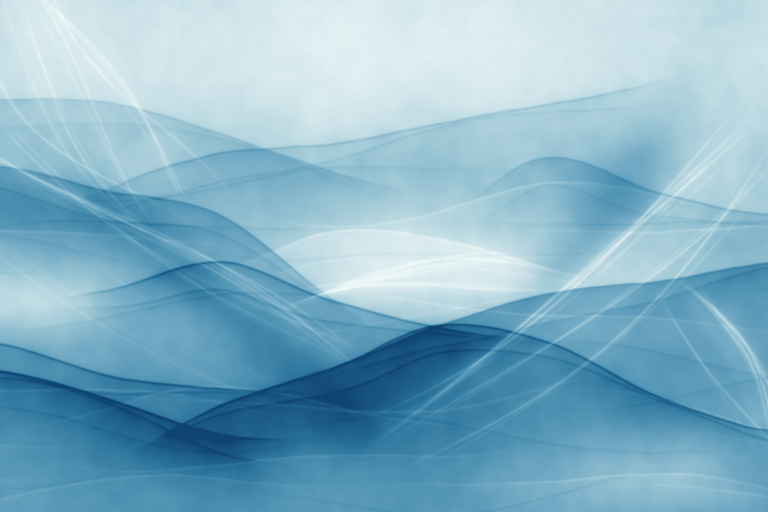
Give the GLSL for this background, as a Shadertoy shader.

```glsl
// Layered translucent blue veils, drifting like misty hills under a pale sky.
// One tone value is built from smooth ridges, soft glows, strand bundles,
// silk folds and gradient noise, then coloured through a blue ramp.

// Space: x runs 0..1.5 to the right, y runs 0..1 downward
const float WIDTH = 1.5;
const float LINE = .000007; // squared width of fine lines

float hash(float n) { return fract(sin(n * 12.99) * 4375.85); }

vec2 grad(vec2 cell) {
  float angle = 6.28 * hash(dot(cell, vec2(1.37, 7.91)));
  return vec2(cos(angle), sin(angle));
}

float gradientNoise(vec2 p) {
  vec2 i = floor(p), f = fract(p), e = vec2(1, 0), u = f * f * (3. - 2. * f);
  float top = mix(dot(grad(i), f), dot(grad(i + e), f - e), u.x);
  float low = mix(dot(grad(i + e.yx), f - e.yx), dot(grad(i + 1.), f - 1.), u.x);
  return mix(top, low, u.y);
}

float fbm(vec2 p) {
  float sum = 0., amp = 1.;
  for (int i = 0; i < 4; i++) {
    sum += amp * gradientNoise(p);
    p = 2. * p.yx + 3.7;
    amp *= .5;
  }
  return sum;
}

// One between the ends of a span, with soft borders
float window(float x, vec2 span, float soft) {
  return smoothstep(-soft, soft, x - span.x) * smoothstep(-soft, soft, span.y - x);
}

float line(float d) { return exp(-d * d / LINE); }

// Crisp upper border fading downward
float sheet(float d, float fall) { return smoothstep(-.003, .003, d) * exp(-max(d, 0.) / fall); }

// Smooth curve through eight evenly spaced heights: x = height, y = slope
vec2 ridge(float x, vec4 l, vec4 r) {
  float h[8] = float[8](l.x, l.y, l.z, l.w, r.x, r.y, r.z, r.w);
  float s = clamp(x / WIDTH, 0., .999) * 7., f = fract(s);
  int i = int(s);
  float a = h[max(i - 1, 0)], b = h[i], c = h[i + 1], d = h[min(i + 2, 7)];
  float k1 = .5 * (c - a), k2 = a - 2.5 * b + 2. * c - .5 * d, k3 = .5 * (d - a) + 1.5 * (b - c);
  return vec2(b + f * (k1 + f * (k2 + f * k3)), (k1 + f * (2. * k2 + 3. * f * k3)) * 7. / WIDTH);
}

// Sheet below a ridge with an inner fold; look = span, shade, edge strength
float veil(vec2 p, vec4 l, vec4 r, vec4 look) {
  vec2 c = ridge(p.x, l, r);
  float d = (p.y - c.x) / sqrt(1. + c.y * c.y);
  float inner = d - .03 - .025 * sin(p.x * 6. + l.x * 40.);
  float body = sheet(d, .15) + .25 * sheet(inner, .03);
  float edge = line(d) + .3 * exp(-abs(d) / .012) + .4 * line(inner);
  return window(p.x, look.xy, .12) * (look.z * body + look.w * edge);
}

// Rotated soft ellipse; shape = centre, radii
float glow(vec2 p, vec4 shape, float angle) {
  float c = cos(angle), s = sin(angle);
  vec2 q = mat2(c, -s, s, c) * (p - shape.xy) / shape.zw;
  return exp(-dot(q, q));
}

// Bundle of fine crossing threads bowed between two ends
float strands(vec2 p, vec4 ends, float bow, float width) {
  vec2 ab = ends.zw - ends.xy, dir = normalize(ab), q = p - ends.xy;
  float t = dot(q, dir) / length(ab);
  float d = dot(q, vec2(-dir.y, dir.x)) - bow * 4. * t * (1. - t);
  float sum = .3 * exp(-d * d / (width * width * .3));
  for (float i = 0.; i < 14.; i++) {
    float h = hash(i + ends.z * 17.), g = hash(i * 3.1 + ends.w);
    float e = d - width * ((h - .5) * mix(1.8, .7, t) + .35 * sin(t * (2. + 3. * g) + h * 6.3));
    sum += g * (.55 * line(e) + .15 * exp(-abs(e) / .012));
  }
  return sum * window(t, vec2(.15, .85), .15);
}

// Scattered flowing folds, alternately light and dark
float silk(vec2 p) {
  float sum = 0.;
  for (float i = 0.; i < 26.; i++) {
    float bend = 3. + 3. * hash(i + .5);
    float d = p.y - mix(.35, 1.02, hash(i)) - .035 * sin(p.x * bend + i) - .012 * sin(p.x * 9. + i * i);
    sum += (mod(i, 2.) - .4) * (line(d) + .5 * sheet(d, .025)) * max(sin(p.x * 3. + i * 2.4), 0.);
  }
  return sum;
}

vec3 palette(float tone) {
  vec3 ramp[7] = vec3[7](vec3(.07, .29, .47), vec3(.15, .43, .59), vec3(.29, .56, .69),
    vec3(.45, .67, .77), vec3(.65, .8, .85), vec3(.82, .9, .92), vec3(.93, .97, .97));
  float s = clamp(tone * 5., -.2, 5.99);
  int i = int(max(s, 0.));
  return mix(ramp[i], ramp[i + 1], s - float(i));
}

void mainImage(out vec4 fragColor, in vec2 fragCoord) {
  vec2 uv = fragCoord / iResolution.xy, p = vec2(uv.x * WIDTH, 1. - uv.y);
  float cloud = fbm(p * 4.);
  float tone = .95 - .16 * smoothstep(.1, .4, p.y) - .24 * smoothstep(.55, .8, p.y) + .08 * cloud;
  // Broad light and shadow
  tone += .14 * glow(p, vec4(.78, .1, .4, .17), 0.) + .22 * glow(p, vec4(.84, .5, .32, .1), 0.);
  tone += .2 * glow(p, vec4(.07, .59, .17, .05), .1) + .28 * glow(p, vec4(1.28, .92, .26, .09), -.1);
  tone -= .26 * glow(p, vec4(.08, .42, .2, .07), .2) + .28 * glow(p, vec4(.4, .57, .34, .06), .7);
  tone -= .2 * glow(p, vec4(.6, .82, .3, .08), -.1) + .22 * glow(p, vec4(1.17, .43, .32, .07), -.95);
  // Veils from far to near
  vec2 f = p + .006 * cloud;
  tone -= veil(f, vec4(.195, .2, .26, .335), vec4(.385, .42, .45, .47), vec4(-1, .7, .14, .06));
  tone -= veil(f, vec4(.45, .37, .3, .285), vec4(.24, .205, .16, .1), vec4(.22, 1.25, .11, .11));
  tone -= veil(f, vec4(.5, .5, .48, .46), vec4(.42, .307, .375, .42), vec4(.98, 2, .13, .09));
  tone += veil(f, vec4(.56, .55, .53, .455), vec4(.465, .525, .58, .6), vec4(.5, 1.1, .1, .07));
  tone -= veil(f, vec4(.325, .375, .42, .58), vec4(.72, .8, .85, .9), vec4(-1, .65, .2, .12));
  tone -= veil(f, vec4(.6, .565, .512, .585), vec4(.64, .67, .7, .74), vec4(.2, .95, .2, .22));
  tone -= veil(f, vec4(.98, .92, .8, .72), vec4(.635, .575, .55, .512), vec4(.7, 2, .32, .12));
  tone -= veil(f, vec4(.672, .735, .76, .77), vec4(.8, .83, .86, .88), vec4(-1, .5, .18, .22));
  tone -= veil(f, vec4(.725, .78, .85, .86), vec4(.87, .88, .89, .9), vec4(-1, .5, .24, .22));
  tone -= veil(f, vec4(1.02, .91, .795, .72), vec4(.635, .67, .775, .84), vec4(.35, 2, .2, .22));
  // Bright threads, silk folds and grain
  tone += .16 * strands(p, vec4(0, -.1, .4, .46), .03, .14) + .2 * strands(p, vec4(-.12, .24, .76, .79), .03, .14);
  tone += .33 * strands(p, vec4(.68, .9, 1.54, .2), .05, .11) + .16 * strands(p, vec4(.52, .62, 1.12, .54), -.03, .07);
  tone += .2 * strands(p, vec4(1.3, .53, 1.54, .92), -.03, .07) + .12 * silk(f) + .04 * fbm(p * 22.);
  fragColor = vec4(palette(tone), 1);
}
```
